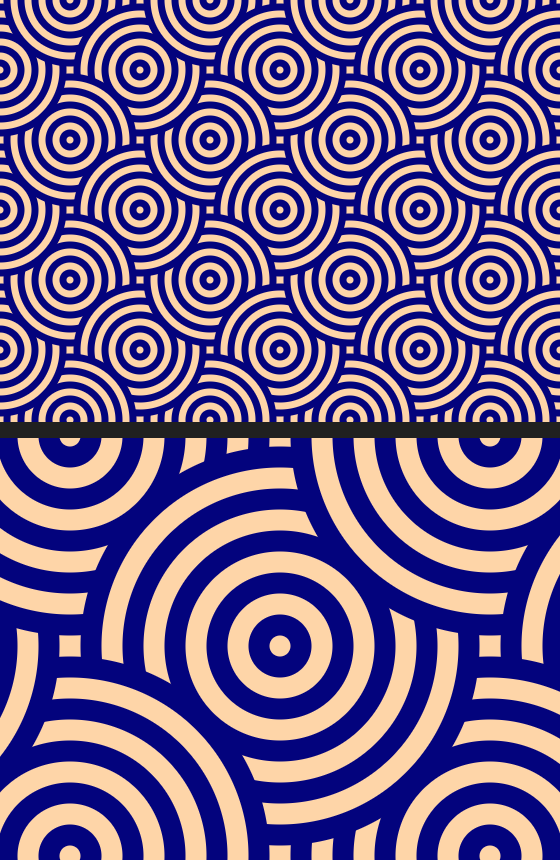
Top: the whole. Bottom: its middle third, enlarged.
Write a Shadertoy shader that draws this pattern.

```glsl
const vec3 NAVY = vec3(0.01, 0.01, 0.49);
const vec3 CREAM = vec3(0.995, 0.835, 0.66);
const float REPEATS_ACROSS = 4.0;
const float RING_PERIOD = 0.1;      // one cream and one navy band, in tiles
const float DISC_RADIUS = 0.475;    // ends on the outside of a navy band

// Antialiased coverage of a signed distance, positive inside
float coverage(float dist, float pixel) {
    return clamp(dist / pixel + 0.5, 0.0, 1.0);
}

// Offset from the nearest center of a unit lattice
vec2 latticeOffset(vec2 p, vec2 center) {
    return fract(p - center + 0.5) - 0.5;
}

// Cream amount of the concentric rings; the rim band stays navy
float rings(float radius, float pixel) {
    float r = min(radius, DISC_RADIUS - 0.25 * RING_PERIOD);
    float toBandCenter = abs(fract(r / RING_PERIOD + 0.5) - 0.5) * RING_PERIOD;
    return coverage(0.25 * RING_PERIOD - toBandCenter, pixel);
}

// Lays one ringed disc over what is below it
float addDisc(float below, vec2 offset, float pixel) {
    float r = length(offset);
    return mix(below, rings(r, pixel), coverage(DISC_RADIUS - r, pixel));
}

void mainImage(out vec4 fragColor, in vec2 fragCoord) {
    // Tile units, measured down from the top left
    float pixel = REPEATS_ACROSS / iResolution.x;
    vec2 p = vec2(fragCoord.x, iResolution.y - fragCoord.y) * pixel;

    // Two interleaved lattices of discs
    vec2 a = latticeOffset(p, vec2(0.0, 0.5));
    vec2 b = latticeOffset(p, vec2(0.5, 0.0));

    // The overlap order alternates with the diagonal joining the two centers
    vec2 aToB = a - b;
    bool aOnTop = aToB.x * aToB.y > 0.0;
    vec2 lower = aOnTop ? b : a;
    vec2 upper = aOnTop ? a : b;

    // Cream ground shows in the small gaps between discs
    float cream = addDisc(1.0, lower, pixel);
    cream = addDisc(cream, upper, pixel);
    fragColor = vec4(mix(NAVY, CREAM, cream), 1.0);
}
```
